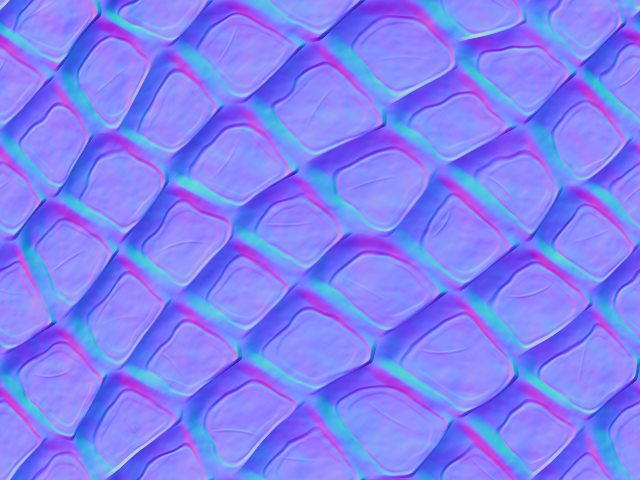
Write a Shadertoy shader that draws this texture map.

```glsl
const float TAU = 6.2831853;

vec2 hash2(vec2 p) {
    vec3 a = fract(p.xyx * vec3(0.1031, 0.1030, 0.0973));
    a += dot(a, a.yzx + 33.33);
    return fract((a.xx + a.yz) * a.zy);
}

// Skewed lattice: 40 cells per tile, refined k times along each axis
vec2 wrapId(vec2 cell, float k) {
    vec2 id = vec2(cell.x + cell.y, cell.y - cell.x);
    return floor(mod(id + 0.5, vec2(10.0, 8.0) * k));
}

float noise(vec2 uv, float k) {
    vec2 p = uv * k, i = floor(p), f = p - i;
    f = f * f * f * (f * (f * 6.0 - 15.0) + 10.0);
    float a = hash2(wrapId(i, k)).x;
    float b = hash2(wrapId(i + vec2(1, 0), k)).x;
    float c = hash2(wrapId(i + vec2(0, 1), k)).x;
    float d = hash2(wrapId(i + vec2(1, 1), k)).x;
    return mix(mix(a, b, f.x), mix(c, d, f.x), f.y);
}

vec2 scaleCenter(vec2 cell) {
    return cell + 0.5 + 0.36 * (hash2(wrapId(cell, 1.0)) - 0.5);
}

float gauss(float x, float width) {
    return exp(-x * x / (width * width));
}

float skinHeight(vec2 st) {
    // Lattice axes: x runs to the lower right, y to the upper right
    vec2 uv = vec2(5.0 * st.x - 4.0 * st.y, 5.0 * st.x + 4.0 * st.y);
    uv += vec2(0.2, 0.13) * sin(TAU * (st.x - vec2(0.15, 0.95)));
    uv += 0.05 * vec2(noise(uv, 2.0), noise(uv + 7.3, 2.0));

    // Nearest scale
    vec2 home = vec2(0), center = vec2(0);
    float nearest = 9.0;
    for (int j = -1; j <= 1; j++)
    for (int i = -1; i <= 1; i++) {
        vec2 cell = floor(uv) + vec2(i, j);
        vec2 c = scaleCenter(cell);
        float d = dot(c - uv, c - uv);
        if (d < nearest) { nearest = d; home = cell; center = c; }
    }

    // Flanks: wide on the upper left, thin on the lower right
    float plate = 1.0, insetSum = 0.0;
    float wobble = noise(uv, 4.0);
    for (int j = -1; j <= 1; j++)
    for (int i = -1; i <= 1; i++) {
        if (i == 0 && j == 0) continue;
        vec2 other = scaleCenter(home + vec2(i, j));
        vec2 n = normalize(other - center);
        float d = dot(0.5 * (center + other) - uv, n);
        float width = max(0.045, 0.14 - 0.12 * n.x - 0.02 * n.y);
        width *= 0.85 + 0.3 * wobble;
        float t = clamp(d / width, 0.0, 1.0);
        float soft = t * t * (3.0 - 2.0 * t);
        plate *= mix(soft, t * (2.0 - t), 0.75 * abs(n.x));
        insetSum += exp(-18.0 * (d - width));
    }
    float inset = -log(insetSum) / 18.0 + 0.03 * (noise(uv + 5.7, 6.0) - 0.5);

    // Tilted, slightly domed top with a crisp edge and an inner contour
    vec2 q = uv - center;
    float top = 0.012 - 0.028 * q.x - 0.006 * q.y - 0.012 * dot(q, q);
    float broken = noise(uv + 3.1, 3.0);
    top += 0.0028 * smoothstep(-0.055, -0.02, inset);
    top += 0.0017 * broken * gauss(inset + 0.01, 0.018);
    top += 0.0016 * (1.0 - broken)
         * smoothstep(0.03, 0.07, inset + 0.08 * (wobble - 0.5));

    // One curved crease per scale, of varying strength
    vec2 rnd = hash2(wrapId(home, 1.0) + 61.0);
    vec2 dir = vec2(cos(TAU * rnd.x), sin(TAU * rnd.x));
    float along = dot(q, vec2(-dir.y, dir.x));
    float across = dot(q, dir) + (rnd.y - 0.5) * (along * along * 2.0 + 0.2);
    top -= 0.001 * rnd.y * gauss(across, 0.015)
         * smoothstep(0.3, 0.1, abs(along)) * smoothstep(0.0, 0.08, inset);

    // Wrinkles from broad to fine
    float wrinkles = 0.007 * noise(uv, 2.0) + 0.0034 * noise(uv + 0.37, 5.0)
                   + 0.0009 * noise(uv + 0.71, 14.0);
    return plate * top + wrinkles;
}

void mainImage(out vec4 fragColor, in vec2 fragCoord) {
    vec2 st = fragCoord / iResolution.xy;
    float e = 0.001;
    vec2 stepSize = e * iResolution.y / iResolution.xy;
    vec2 dx = vec2(stepSize.x, 0), dy = vec2(0, stepSize.y);

    // Surface slope as a normal, with green pointing down
    vec2 slope = vec2(skinHeight(st + dx) - skinHeight(st - dx),
                      skinHeight(st + dy) - skinHeight(st - dy)) / (2.0 * e);
    vec3 normal = normalize(vec3(-slope.x, slope.y, 1.0));
    fragColor = vec4(0.5 + 0.5 * normal, 1.0);
}
```
